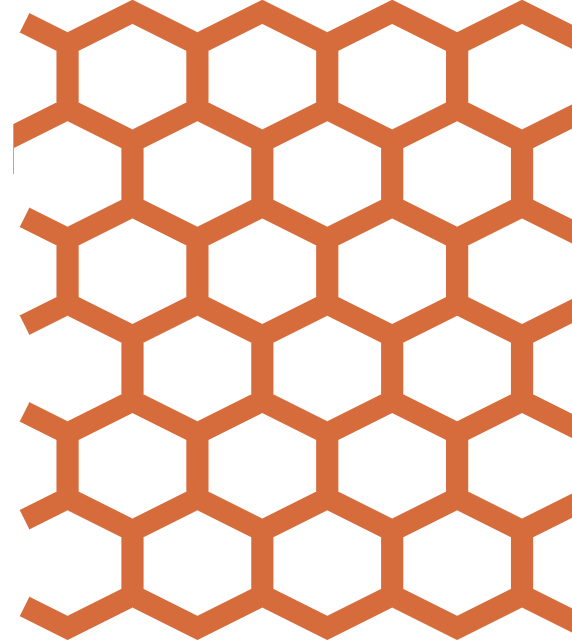
Reproduce this pattern procedurally as a Shadertoy shader.

```glsl
// Orange honeycomb net on white, six rows of slightly flattened hexagons.
// Two interleaved lattices of hexagonal holes are cut from solid ink; the
// net is then trimmed to zigzags above and below and to cut stubs at left.

const vec3 PAPER = vec3(1.0);
const vec3 INK = vec3(0.84, 0.42, 0.23);

// Lengths are fractions of the canvas height, with y running downward.
const vec2 PITCH = vec2(0.2029, 0.1520);   // column and row spacing
const vec2 FIRST = vec2(0.2070, 0.1198);   // centre of the first hexagon
const vec2 HOLE = vec2(0.0841, 0.0824);    // half size of a hole
const float SLOPE = 0.5;                   // rise of the slanted walls
const float HALF_WALL = 0.0189;            // half slanted wall, measured vertically
const float ROWS = 6.0;
const float STUB_LENGTH = 0.0751;
const float LEFT_CUT = 0.0208;

// Offset to the nearest multiple of the period.
vec2 fold(vec2 v, vec2 period) {
    return v - period * floor(v / period + 0.5);
}

// Converts a slanted vertical offset to a perpendicular distance.
float slantDistance(float dy, float slope) {
    return dy * inversesqrt(1.0 + slope * slope);
}

// Distance to a pointed-top hexagon, negative inside.
float hexDistance(vec2 p, vec2 halfSize, float slope) {
    p = abs(p);
    return max(p.x - halfSize.x, slantDistance(p.y + slope * p.x - halfSize.y, slope));
}

// Distance to the nearest hole of the two staggered lattices.
float holeDistance(vec2 q, vec2 pitch) {
    vec2 period = pitch * vec2(1.0, 2.0);
    float evenRows = hexDistance(fold(q, period), HOLE, SLOPE);
    float oddRows = hexDistance(fold(q - 0.5 * period, period), HOLE, SLOPE);
    return min(evenRows, oddRows);
}

// Positive between the top and bottom zigzag outlines.
float zigzagTrim(vec2 q, vec2 pitch) {
    float rise = 0.5 * SLOPE * pitch.x;
    float peak = -0.5 * (pitch.y + rise);
    float y = q.y - peak - SLOPE * abs(fold(q, pitch).x);
    return slantDistance(min(y + HALF_WALL, ROWS * pitch.y + HALF_WALL - y), SLOPE);
}

// Positive to the right of the stub ends; the second stub is cut upright.
float stubTrim(vec2 p, vec2 q, vec2 pitch) {
    float zigzag = floor(q.y / pitch.y + 1.0);
    float side = mod(zigzag, 2.0) < 0.5 ? 1.0 : -1.0;
    float rise = 0.5 * SLOPE * pitch.x;
    vec2 joint = vec2(-0.5 * pitch.x, (zigzag - 0.5) * pitch.y + side * 0.5 * rise);
    vec2 d = q - joint;
    if (d.x > 0.0) return 1.0;
    if (zigzag == 1.0) return p.x - LEFT_CUT;
    vec2 outward = normalize(vec2(-1.0, -side * SLOPE));
    return STUB_LENGTH - dot(d, outward);
}

void mainImage(out vec4 fragColor, in vec2 fragCoord) {
    float pixel = 1.0 / iResolution.y;
    vec2 p = vec2(fragCoord.x, iResolution.y - fragCoord.y) * pixel;
    vec2 q = p - FIRST;

    // Net, outline and stub ends combined as one signed distance.
    float net = holeDistance(q, PITCH);
    net = min(net, zigzagTrim(q, PITCH));
    net = min(net, stubTrim(p, q, PITCH));

    float coverage = clamp(net / pixel + 0.5, 0.0, 1.0);
    fragColor = vec4(mix(PAPER, INK, coverage), 1.0);
}
```
